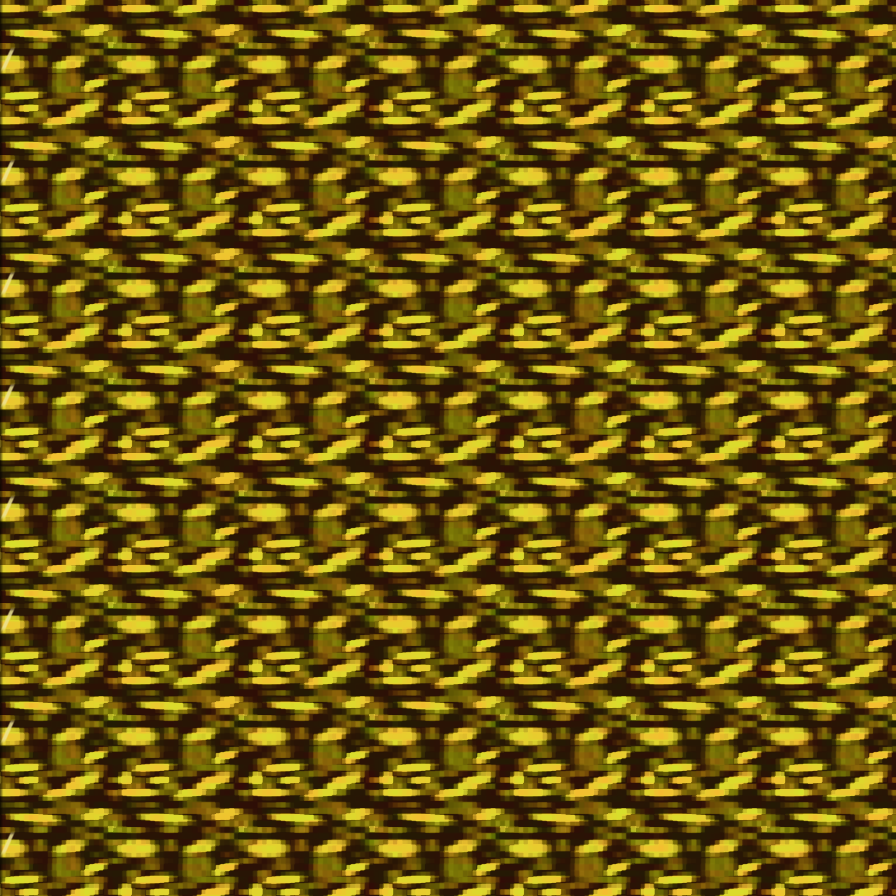
Write a Shadertoy shader that draws this pattern.

```glsl
// Golden woven cloth: a small motif of ring, bars and diagonal dabs repeated over the canvas.
// Wrapped elliptical dabs are sampled on a softly stepped thread grid, mixed with
// tileable value noise, then shaded through a brown, olive and gold ramp.

#define REPEATS vec2(6.857, 8.0)   // motifs across and down
#define PHASE   vec2(0.881, 0.458) // offset of the first motif
#define TILE    vec2(168.0, 144.0) // motif size in design units
#define THREADS vec2(28.0, 18.0)   // thread cells per motif
#define STEP_SOFTNESS 0.30         // half width of blend between threads
#define GROUND  0.54               // strength of the olive ground
#define GRAIN   0.30               // brightness change between threads
#define TINT    0.13               // red to green drift

float hash(vec2 p) {
    vec3 q = fract(p.xyx * vec3(0.1031, 0.1030, 0.0973));
    q += dot(q, q.yzx + 33.33);
    return fract((q.x + q.y) * q.z);
}

// Value noise that repeats after the given number of lattice cells.
float noise(vec2 p, vec2 period) {
    vec2 i = floor(p), f = fract(p);
    f = f * f * (3.0 - 2.0 * f);
    vec2 a = mod(i, period), b = mod(i + 1.0, period);
    return mix(mix(hash(a), hash(vec2(b.x, a.y)), f.x),
               mix(hash(vec2(a.x, b.y)), hash(b), f.x), f.y);
}

// Soft ellipse, sheared by slope and wrapped around the motif.
float dab(vec2 p, vec2 centre, vec2 halfSize, float slope) {
    vec2 d = mod(p - centre + 0.5 * TILE, TILE) - 0.5 * TILE;
    d.y -= slope * d.x;
    return 1.0 - smoothstep(0.55, 1.65, length(d / halfSize));
}

float motif(vec2 p) {
    // Open ring
    float v = dab(p, vec2(48, 57), vec2(25, 6), -0.12);
    v = max(v, dab(p, vec2(14, 72), vec2(9, 8), 0.0));
    v = max(v, dab(p, vec2(57, 73), vec2(14, 5), -0.1));
    v = max(v, dab(p, vec2(30, 89), vec2(23, 6), 0.0));
    // Broad blob above the ring, long bar below it
    v = max(v, dab(p, vec2(28, 17), vec2(25, 10), 0.0));
    v = max(v, dab(p, vec2(65, 122), vec2(31, 6), 0.1));
    // Rising diagonal
    v = max(v, dab(p, vec2(97, 90), vec2(21, 6), -0.15));
    v = max(v, dab(p, vec2(126, 75), vec2(22, 8), -0.35));
    v = max(v, dab(p, vec2(142, 42), vec2(16, 6), -0.35));
    // Small flecks and the olive shadow
    v = max(v, dab(p, vec2(143, 117), vec2(18, 6), -0.15));
    v = max(v, 0.75 * dab(p, vec2(163, 134), vec2(6, 5), 0.0));
    v = max(v, 0.92 * dab(p, vec2(109, 16), vec2(20, 8), -0.25));
    return max(v, 0.5 * dab(p, vec2(106, 42), vec2(20, 19), 0.0));
}

vec3 goldRamp(float v) {
    vec3 c = mix(vec3(0.16, 0.08, 0.02), vec3(0.23, 0.15, 0.02), smoothstep(0.05, 0.22, v));
    c = mix(c, vec3(0.40, 0.31, 0.02), smoothstep(0.20, 0.38, v));
    c = mix(c, vec3(0.51, 0.43, 0.03), smoothstep(0.36, 0.54, v));
    c = mix(c, vec3(0.78, 0.67, 0.15), smoothstep(0.52, 0.72, v));
    return mix(c, vec3(0.90, 0.81, 0.18), smoothstep(0.70, 0.90, v));
}

void mainImage(out vec4 fragColor, in vec2 fragCoord) {
    vec2 uv = fragCoord / iResolution.xy;
    vec2 p = (vec2(uv.x, 1.0 - uv.y) * REPEATS - PHASE) * TILE;

    // Step smoothly from thread centre to thread centre
    vec2 cell = TILE / THREADS, origin = vec2(0.0, 1.0);
    vec2 q = (p - origin) / cell;
    vec2 s = floor(q) + smoothstep(0.5 - STEP_SOFTNESS, 0.5 + STEP_SOFTNESS, fract(q));

    // Motif over a streaked ground
    float ground = noise(s * vec2(0.25, 1.0), THREADS * vec2(0.25, 1.0));
    float grain = noise(s + 0.001, THREADS);
    float v = max(motif(s * cell + origin), GROUND * smoothstep(0.25, 0.95, ground));
    v *= 1.0 + GRAIN * (grain - 0.5);
    vec3 color = goldRamp(v);

    // Hue drifts along each row, with red and green accents in the gaps
    float drift = noise(vec2(s.x / 3.0 + 40.0, s.y), vec2(512.0, THREADS.y)) - 0.5;
    drift += 0.4 * dab(p, vec2(161, 76), vec2(7, 16), 0.0);
    drift -= 0.5 * dab(p, vec2(160, 2), vec2(12, 9), 0.0);
    color += TINT * drift * vec3(0.6, -0.7, 0.1) * (0.5 + v);

    // Pale frayed slashes on the left edge
    float edge = p.x + PHASE.x * TILE.x;
    float dy = mod(p.y - 10.5 + 0.5 * TILE.y, TILE.y) - 0.5 * TILE.y;
    float slash = 1.0 - smoothstep(1.0, 4.0, abs(edge - 10.0 + 0.45 * dy));
    slash *= 1.0 - smoothstep(9.0, 17.0, abs(dy));
    color *= mix(0.45, 1.0, smoothstep(0.0, 5.0, edge));
    color = mix(color, vec3(0.93, 0.89, 0.58), 0.85 * slash);

    fragColor = vec4(clamp(color, 0.0, 1.0), 1.0);
}
```
